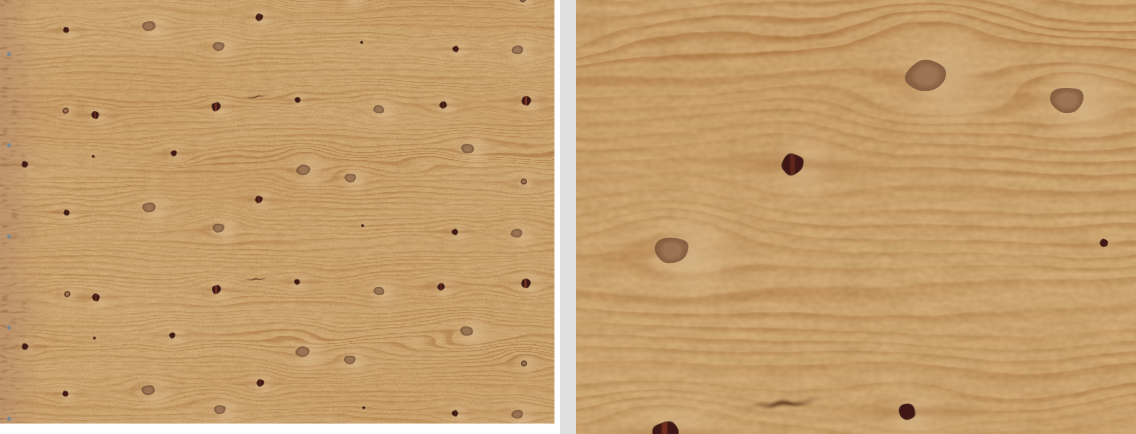
Left: the whole. Right: its middle third, enlarged.
A WebGL 2 fragment shader for this texture:

```glsl
#version 300 es
precision highp float;
// Knotty softwood plywood sheet on a white ground. Growth lines are contours of
// a noise-bent height, pushed aside around knots scattered on a jittered grid.
// The veneer is peeled from a log, so its features recur every 0.42 upward.
uniform vec2 u_resolution;
out vec4 fragColor;

const float PEEL = 0.42;

vec2 hash2(vec2 p) {
  vec3 q = fract(p.xyx * vec3(0.1031, 0.1030, 0.0973));
  q += dot(q, q.yzx + 33.33);
  return fract((q.xx + q.yz) * q.zy);
}

// Gradient noise, roughly -0.7 to 0.7
float corner(vec2 cell, vec2 d) {
  float a = 6.2832 * hash2(cell).x;
  return dot(vec2(cos(a), sin(a)), d);
}

float noise(vec2 p) {
  vec2 i = floor(p), f = p - i;
  vec2 u = f * f * f * (f * (f * 6.0 - 15.0) + 10.0);
  vec2 e = vec2(1, 0);
  return mix(mix(corner(i, f), corner(i + e, f - e), u.x),
             mix(corner(i + e.yx, f - e.yx), corner(i + 1.0, f - 1.0), u.x), u.y);
}

// Adds nearby knots: face colour and cover, pale halo, brown streak, grain shift
void addKnots(vec2 p, float px, inout vec4 face, inout float halo,
              inout float streak, inout float shift) {
  vec2 cellSize = vec2(0.185, PEEL / 3.0);
  vec2 home = floor(p / cellSize);
  for (int j = -1; j <= 1; j++)
  for (int i = -1; i <= 1; i++) {
    vec2 id = home + vec2(i, j);
    vec2 seed = vec2(id.x + 11.0, mod(id.y, 3.0) + 5.0);
    vec2 kind = hash2(seed * 7.3);
    vec2 spot = 0.5 + 0.7 * (hash2(seed) - 0.5) + 0.03 * (hash2(id + 60.0) - 0.5);
    vec2 d = p - (id + spot) * cellSize;

    // Sound pale knots, dark loose knots, ringed pin knots, specks
    float pale = step(kind.x, 0.42);
    float dark = step(0.42, kind.x) * step(kind.x, 0.74);
    float speck = step(0.9, kind.x);
    float r = mix(0.0055, 0.0075, kind.y);
    r = mix(r, mix(0.010, 0.017, kind.y), pale);
    r = mix(r, mix(0.006, 0.011, kind.y), dark);
    r = mix(r, 0.003, speck);

    float wobble = 1.0 + 0.22 * noise(d / r * 0.9 + seed * 9.0);
    float q = length(d * vec2(1.0, 1.0 + 0.3 * pale)) / r * wobble;
    float cover = 1.0 - smoothstep(1.0 - px / r, 1.0 + px / r, q);
    float rim = smoothstep(0.45, 0.95, q);
    vec3 tint = mix(vec3(0.62, 0.43, 0.29), vec3(0.34, 0.18, 0.11), rim);
    tint = mix(tint, mix(vec3(0.68, 0.50, 0.36), vec3(0.58, 0.39, 0.26), rim), pale);
    float split = smoothstep(0.35, 0.1, abs(d.x / r + 0.3 * (kind.y - 0.5)));
    vec3 bark = mix(vec3(0.25, 0.09, 0.08), vec3(0.52, 0.22, 0.14), split * kind.y);
    tint = mix(tint, bark, max(dark, speck));
    face = mix(face, vec4(tint, 1.0), cover * mix(1.0, 0.85, pale));

    vec2 glow = (d - vec2(1.1, -0.35) * r) / (r * 1.5 + 0.006);
    halo += exp(-dot(glow, glow)) * (0.9 - 0.7 * speck);
    vec2 smear = d / vec2(0.05, 0.3 * r + 0.002);
    streak += exp(-dot(smear, smear)) * (0.2 + 0.45 * dark);
    vec2 bend = d * vec2(0.55, 1.0) / (0.017 + 1.4 * r);
    shift -= 1.05 * d.y * exp(-dot(bend, bend)) * (1.0 - 0.7 * speck);
  }
}

void main() {
  vec2 p = gl_FragCoord.xy / u_resolution.y;
  float px = 1.0 / u_resolution.y;
  float sheetRight = 0.99 * u_resolution.x / u_resolution.y;

  vec4 face = vec4(0);
  float halo = 0.0, streak = 0.0, shift = 0.0;
  addKnots(p, px, face, halo, streak, shift);

  // Wide flat-sawn figure, recurring with the peel
  float turn = mod(p.y - 0.007, PEEL) - 0.21;
  float flame = exp(-turn * turn / 0.0016) * smoothstep(0.25, 0.65, p.x);

  // Growth lines
  float height = p.y + shift + 0.022 * noise(p * vec2(2.2, 7.0))
    + 0.007 * noise(p * vec2(7.0, 18.0) + 31.0)
    + flame * 0.045 * noise(p * vec2(4.5, 17.0) + 8.0)
    + 0.0012 * noise(p * vec2(45.0, 60.0));
  float ring = fract(height * 82.0 + 1.5 * noise(vec2(p.x, height * 30.0)));
  float line = smoothstep(0.35, 0.85, ring) * (1.0 - smoothstep(0.85, 1.0, ring));
  float strength = 0.42 + 0.55 * noise(vec2(p.x * 3.0, height * 24.0) + 5.0) + 0.4 * flame;

  // Wood tone, fibres and pores
  float drift = noise(p * vec2(1.5, 6.0) + 17.0);
  vec3 wood = vec3(0.792, 0.635, 0.428) + vec3(0.015, 0.03, 0.035) * drift;
  wood -= vec3(0.085, 0.125, 0.13) * line * max(strength, 0.0);
  wood += 0.04 * noise(p * vec2(35.0, 190.0)) + 0.035 * noise(p * vec2(170.0, 260.0));
  wood = mix(wood, vec3(0.87, 0.75, 0.58), 0.6 * min(halo, 1.0));
  wood = mix(wood, vec3(0.62, 0.40, 0.20), 0.55 * min(streak, 1.0));

  // Weathered left margin
  float worn = smoothstep(0.11, 0.0, p.x + 0.04 * noise(p * vec2(3.0, 9.0)));
  wood = mix(wood, vec3(0.72, 0.55, 0.42), 0.6 * worn);
  wood -= 0.08 * worn * smoothstep(0.05, 0.5, noise(p * vec2(45.0, 130.0) + 3.0));

  // Resin pocket and staples
  vec2 pocket = vec2(p.x - 0.59, mod(p.y - 0.147, PEEL) - 0.21);
  pocket.y -= 0.1 * pocket.x + 0.004 * noise(p * 60.0);
  float resin = exp(-dot(pocket / vec2(0.018, 0.0022), pocket / vec2(0.018, 0.0022)));
  wood = mix(wood, vec3(0.36, 0.21, 0.11), 0.8 * resin);
  wood = mix(wood, face.rgb, face.a);
  vec2 staple = vec2(p.x - 0.021, mod(p.y + 0.07, 0.21) - 0.105);
  wood = mix(wood, vec3(0.48, 0.53, 0.56), 1.0 - smoothstep(0.003, 0.003 + 1.5 * px, length(staple)));

  // Sheet edges against white
  float inside = smoothstep(-px, px, sheetRight - p.x) * smoothstep(-px, px, p.y - 0.024);
  fragColor = vec4(mix(vec3(1.0, 0.995, 0.995), wood, inside), 1.0);
}
```
